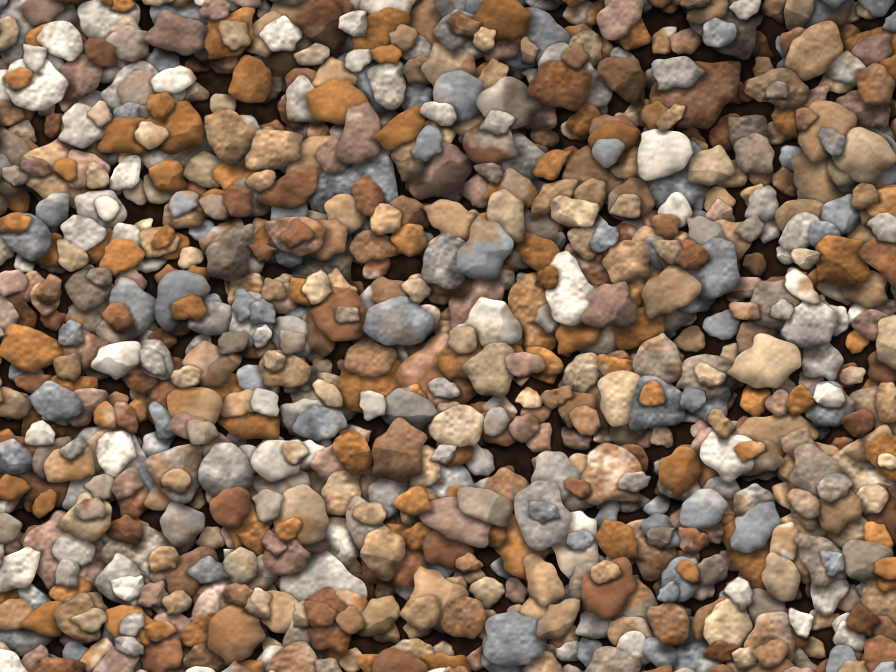
This texture is drawn by a Shadertoy shader. Its source:

```glsl
const float TAU = 6.28319;
const int LAYERS = 5;
const int SIDES = 7;
// Cell size in canvas heights and chance of a stone, from the bottom layer up
const float CELL[LAYERS] = float[](0.046, 0.108, 0.062, 0.080, 0.042);
const float CHANCE[LAYERS] = float[](1.0, 0.62, 0.72, 0.50, 0.24);
const vec3 GAP = vec3(0.15, 0.10, 0.07);
const vec3 RUST = vec3(0.62, 0.42, 0.25);
const vec3 CHALK = vec3(0.85, 0.80, 0.73);
const vec3 STONES[10] = vec3[](
    vec3(0.71, 0.57, 0.43), vec3(0.58, 0.44, 0.33), vec3(0.68, 0.64, 0.60),
    vec3(0.87, 0.82, 0.75), vec3(0.67, 0.46, 0.27), vec3(0.56, 0.56, 0.56),
    vec3(0.65, 0.52, 0.45), vec3(0.52, 0.36, 0.26), vec3(0.77, 0.66, 0.53),
    vec3(0.59, 0.52, 0.45));
const vec3 LIGHT = vec3(-0.15, 0.59, 0.79);
const float AMBIENT = 0.36;
const float DIFFUSE = 0.84;
const float SHADOW = 0.62;
const vec2 SHADOW_SHIFT = vec2(0.04, -0.16);
const float OUTLINE_WARP = 0.22;

float hash(vec2 p) {
    return fract(sin(dot(p, vec2(127.1, 311.7))) * 43758.5453);
}

float noise(vec2 p) {
    vec2 i = floor(p), f = fract(p);
    f = f * f * (3.0 - 2.0 * f);
    return mix(mix(hash(i), hash(i + vec2(1, 0)), f.x),
               mix(hash(i + vec2(0, 1)), hash(i + vec2(1, 1)), f.x), f.y);
}

float fbm(vec2 p) {
    return 0.55 * noise(p) + 0.29 * noise(p * 2.1 + 7.3) + 0.16 * noise(p * 4.3 + 3.1);
}

mat2 rotation(float a) {
    float c = cos(a), s = sin(a);
    return mat2(c, s, -s, c);
}

// Rounded irregular polygon: x is 1 at the rim, yz is the outward direction
vec3 outline(vec2 q, vec2 seed, float sharpness) {
    float sum = 0.0;
    vec2 slope = vec2(0);
    for (int k = 0; k < SIDES; k++) {
        vec2 key = seed + vec2(float(k) * 1.7, 9.2);
        float a = (float(k) + 0.8 * hash(key)) * TAU / float(SIDES);
        vec2 n = vec2(cos(a), sin(a)) / mix(0.76, 1.10, hash(key + 4.4));
        float t = max(dot(q, n), 1e-4);
        float w = pow(t, sharpness - 1.0);
        sum += w * t;
        slope += w * n;
    }
    return vec3(pow(sum, 1.0 / sharpness), slope / (length(slope) + 1e-12));
}

// Surface colour with stains, mottling and fine grit
vec3 mineral(vec2 p, vec2 seed) {
    vec3 base = STONES[int(hash(seed + 2.3) * 9.99)];
    vec2 t = p + 5.0 * vec2(hash(seed + 6.1), hash(seed + 8.7));
    vec3 stain = hash(seed + 3.9) < 0.55 ? RUST : CHALK;
    float patches = smoothstep(0.46, 0.68, fbm(t * 24.0));
    base = mix(base, stain, 0.75 * patches * pow(hash(seed + 5.5), 1.5));
    float rough = mix(0.2, 0.7, hash(seed + 1.9));
    float mottle = rough * (fbm(t * 62.0) - 0.5);
    float grit = 0.5 * rough * (noise(t * 165.0) - noise(t * 165.0 - LIGHT.xy));
    return base * (mix(0.84, 1.12, hash(seed + 7.7)) + mottle + grit);
}

// Paints one stone and its shadow over what lies below
void layStone(inout vec3 col, vec2 p, vec2 cellId, float cell, vec2 seed) {
    vec2 jitter = vec2(hash(seed + 0.3), hash(seed + 1.1)) - 0.5;
    float radius = cell * mix(0.40, 0.59, hash(seed + 2.9));
    vec2 q = (p - (cellId + 0.5 + 0.7 * jitter) * cell) / radius;
    if (dot(q, q) > 3.2) return;

    float angle = (hash(seed + 3.3) + hash(seed + 4.1) - 1.0) * 0.25 * TAU;
    float stretch = mix(1.0, 1.26, hash(seed + 5.1));
    mat2 turn = rotation(angle);
    vec2 local = (q * turn) * vec2(1.0 / stretch, stretch);
    vec2 wobble = vec2(noise(q * 2.3 + seed), noise(q * 2.3 + seed + 31.0)) - 0.5;
    float sharpness = mix(4.0, 15.0, hash(seed + 6.6));
    vec3 rim = outline(local + OUTLINE_WARP * wobble, seed, sharpness);
    vec2 outward = turn * rim.yz;

    float shade = 1.0 - smoothstep(0.82, 1.36, rim.x - dot(outward, SHADOW_SHIFT));
    col *= 1.0 - SHADOW * shade;
    float soft = 1.1 / (iResolution.y * radius);
    float cover = 1.0 - smoothstep(1.0 - soft, 1.0 + soft, rim.x);
    if (cover <= 0.0) return;

    // Domed sides, a random lean and one broken facet
    vec2 lean = 0.5 * (vec2(hash(seed + 9.1), hash(seed + 9.9)) - 0.5);
    float a = TAU * hash(seed + 10.7);
    vec2 facet = vec2(cos(a), sin(a));
    float broken = smoothstep(-0.04, 0.06, dot(q, facet) - 0.2 + 0.4 * wobble.x);
    broken *= smoothstep(7.0, 11.0, sharpness);
    vec2 tilt = outward * 1.25 * pow(rim.x, 3.5) + lean + 0.5 * facet * broken;
    vec3 normal = normalize(vec3(tilt + 0.4 * wobble, 1.0));
    float lit = AMBIENT + DIFFUSE * max(dot(normal, LIGHT), 0.0);
    col = mix(col, mineral(p, seed) * lit, cover);
}

void mainImage(out vec4 fragColor, in vec2 fragCoord) {
    vec2 p = fragCoord / iResolution.y;
    vec3 col = GAP * (0.7 + 0.6 * noise(p * 90.0));

    // Lower rows overlap the rows behind them
    for (int layer = 0; layer < LAYERS; layer++) {
        float cell = CELL[layer];
        vec2 grid = p + float(layer) * vec2(0.137, 0.071);
        vec2 home = floor(grid / cell);
        for (int j = 1; j >= -1; j--)
        for (int i = -1; i <= 1; i++) {
            vec2 id = home + vec2(i, j);
            vec2 seed = id + float(layer) * vec2(57.0, 83.0);
            if (hash(seed + 12.3) < CHANCE[layer]) layStone(col, grid, id, cell, seed);
        }
    }

    // The far slope falls into slight shade
    float far = smoothstep(0.45, 1.0, p.y) * smoothstep(0.2, 0.8, p.x);
    col *= 1.04 - 0.17 * far;
    fragColor = vec4(clamp(col, 0.0, 1.0), 1.0);
}
```
